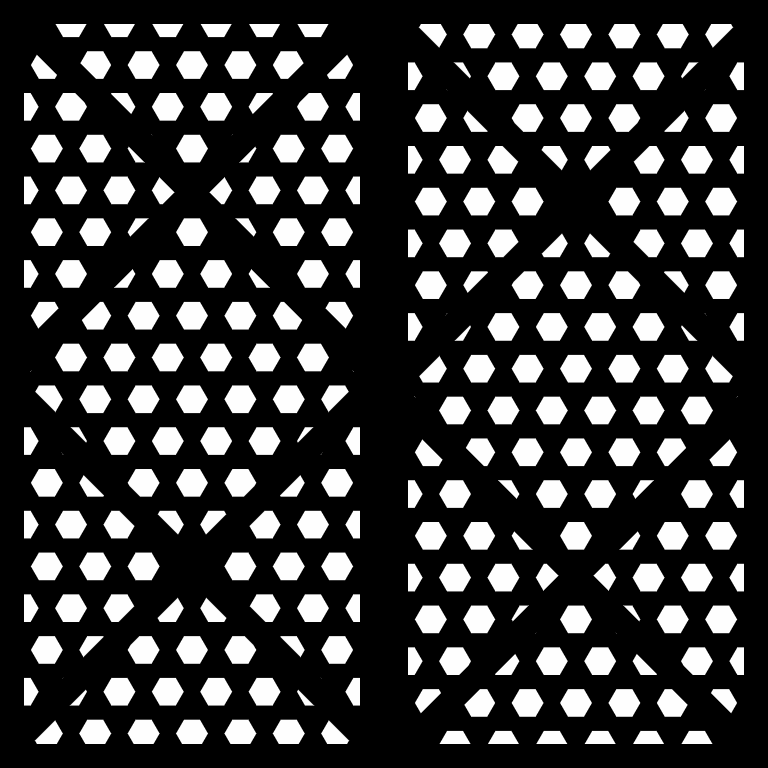
Give the GLSL for this pattern, as a Shadertoy shader.

```glsl
// Two tall black panels of staggered white hexagons, each cut by two diagonal crosses.
// One panel is built from a hexagon lattice, a box and cross distances;
// the other is the same panel turned by half a revolution.

const vec2  PANEL_CENTER  = vec2(0.25, 0.5);
const vec2  PANEL_HALF    = vec2(0.21875, 0.46875);
const vec2  PITCH         = vec2(0.0630, 0.0544);   // column and row spacing
const float FIRST_ROW     = 0.0303;                 // measured from the top
const float HEX_APOTHEM   = 0.0180;
const int   CROSS_COUNT   = 2;
const float FIRST_CROSS   = 0.2504;                 // measured from the top
const float CROSS_SPACING = 0.4866;
const float BAR_HALF      = 0.0161;
const vec3  INK           = vec3(0.0);
const vec3  PAPER         = vec3(0.995);

// Hexagon with points to the left and right
float hexagonDistance(vec2 p, float apothem) {
    p = abs(p);
    return max(p.y, dot(p, vec2(0.8660254, 0.5))) - apothem;
}

float boxDistance(vec2 p, vec2 halfSize) {
    vec2 d = abs(p) - halfSize;
    return max(d.x, d.y);
}

// Two endless bars at 45 degrees
float crossDistance(vec2 p, float halfWidth) {
    p = abs(p);
    return abs(p.x - p.y) * 0.7071068 - halfWidth;
}

// Odd rows are centered on the panel, even rows shift by half a column
float latticeDistance(vec2 p) {
    float row = round((p.y - FIRST_ROW) / PITCH.y);
    float shift = 0.5 - 0.5 * mod(row, 2.0);
    float column = round((p.x - PANEL_CENTER.x) / PITCH.x - shift) + shift;
    vec2 center = vec2(PANEL_CENTER.x + column * PITCH.x, FIRST_ROW + row * PITCH.y);
    return hexagonDistance(p - center, HEX_APOTHEM);
}

void mainImage(out vec4 fragColor, in vec2 fragCoord) {
    vec2 p = fragCoord / iResolution.xy;
    p.y = 1.0 - p.y;
    if (p.x > 0.5) p = 1.0 - p;    // half-turn symmetry

    // Hexagons clipped to the panel
    float d = max(latticeDistance(p), boxDistance(p - PANEL_CENTER, PANEL_HALF));

    // Crosses cut away
    for (int i = 0; i < CROSS_COUNT; i++) {
        vec2 center = vec2(PANEL_CENTER.x, FIRST_CROSS + float(i) * CROSS_SPACING);
        d = max(d, -crossDistance(p - center, BAR_HALF));
    }

    // One-pixel edge smoothing
    float coverage = clamp(0.5 - d * iResolution.y, 0.0, 1.0);
    fragColor = vec4(mix(INK, PAPER, coverage), 1.0);
}
```
